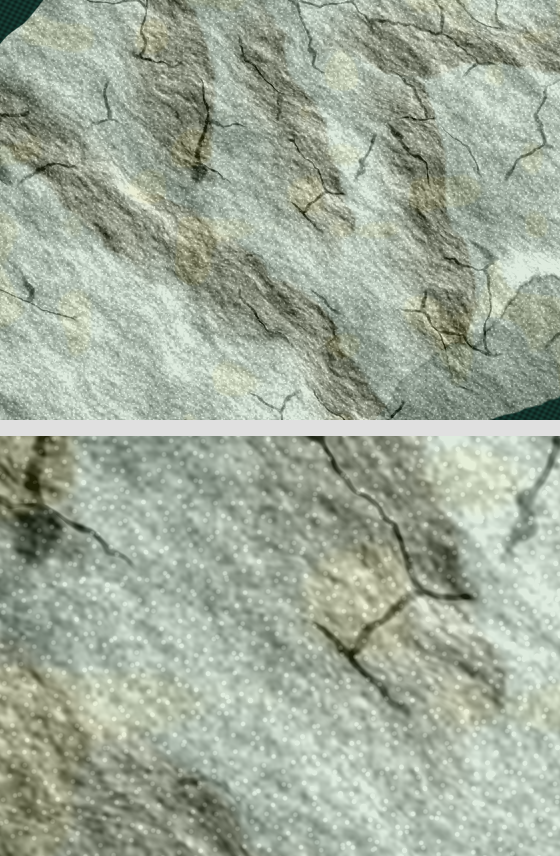
Top: the whole. Bottom: its middle third, enlarged.
Write a Shadertoy shader that draws this texture.

```glsl
#define PALE_TONE 0.735
#define GULLY_DEPTH 0.19
#define GULLY_WIDTH 0.19
#define RELIEF 0.0058
#define RELIEF_SCALE 9.0
#define CRACK_DEPTH 0.30
#define GRAIN 0.20
#define SPARKLE 0.13
#define CLOTH vec3(0.07, 0.19, 0.16)

vec2 hash2(vec2 p) {
    vec3 q = fract(vec3(p.xyx) * vec3(0.1031, 0.1030, 0.0973));
    q += dot(q, q.yzx + 33.33);
    return fract((q.xx + q.yz) * q.zy);
}

float noise(vec2 p) {
    vec2 i = floor(p), f = fract(p);
    f = f * f * (3.0 - 2.0 * f);
    return mix(mix(hash2(i).x, hash2(i + vec2(1, 0)).x, f.x),
               mix(hash2(i + vec2(0, 1)).x, hash2(i + vec2(1, 1)).x, f.x), f.y);
}

float fbm(vec2 p) {
    float sum = 0.0, amp = 0.5;
    for (int i = 0; i < 5; i++) {
        sum += amp * noise(p);
        p = mat2(1.6, 1.2, -1.2, 1.6) * p + 7.3;
        amp *= 0.5;
    }
    return sum;
}

// Distances to the nearest and second nearest cell centres
vec2 cells(vec2 p) {
    vec2 id = floor(p), f = fract(p), near = vec2(9.0);
    for (int y = -1; y <= 1; y++)
    for (int x = -1; x <= 1; x++) {
        vec2 o = vec2(x, y);
        float d = length(o + hash2(id + o) - f);
        near = vec2(min(near.x, d), min(near.y, max(near.x, d)));
    }
    return near;
}

// Axes along and across the diagonal bedding
vec2 bedding(vec2 p) {
    return vec2(0.55 * dot(p, vec2(0.77, -0.64)), dot(p, vec2(0.64, 0.77)));
}

float height(vec2 p) {
    vec2 q = bedding(p) * RELIEF_SCALE;
    float sum = 0.0, amp = 1.0;
    for (int i = 0; i < 5; i++) {
        sum += amp * (0.5 * cells(q).x + noise(q * 1.7));
        q = mat2(1.8, 0.9, -0.9, 1.8) * q + 3.7;
        amp *= 0.5;
    }
    return sum;
}

// Shadow with a crisp left side and a soft right side
float gully(vec2 p, vec2 a, vec2 b) {
    vec2 along = b - a, r = p - a;
    float d = length(r - along * clamp(dot(r, along) / dot(along, along), 0.0, 1.0));
    float side = (along.x * r.y - along.y * r.x) / length(along);
    float width = mix(GULLY_WIDTH, 0.03, smoothstep(-0.02, 0.02, side));
    return 1.0 - smoothstep(0.25 * width, width, d);
}

float gullies(vec2 p) {
    vec4 edges[7] = vec4[7](
        vec4(0.26, 0.44, -0.03, 0.69), vec4(0.42, 0.49, 0.77, 0.23),
        vec4(0.77, 0.23, 0.93, 0.00), vec4(0.68, 0.88, 0.79, 0.54),
        vec4(1.00, 0.74, 1.12, 0.24), vec4(1.30, 0.83, 0.92, 0.86),
        vec4(0.44, 0.98, 0.49, 0.71));
    float shade = 0.0;
    for (int i = 0; i < 7; i++)
        shade = max(shade, gully(p, edges[i].xy, edges[i].zw));
    return shade;
}

void mainImage(out vec4 fragColor, in vec2 fragCoord) {
    vec2 p = fragCoord / iResolution.y;
    vec2 warp = vec2(fbm(p * 6.0), fbm(p * 6.0 + 19.0)) - 0.48;
    vec2 w = p + 0.13 * warp;

    // Broad facets and their shadows
    float shade = gullies(w);
    float patches = fbm(bedding(w) * 7.0 + 4.0) - 0.48;
    float tone = PALE_TONE - GULLY_DEPTH * shade + 0.38 * patches;
    tone -= 0.06 * smoothstep(0.45, 0.75, w.y) * smoothstep(0.95, 0.5, w.x);

    // Lower ledge under a bright lip
    float lip = p.y + 0.2 * warp.y - 0.28 + 1.4 * pow(1.333 - p.x, 2.0);
    float below = smoothstep(0.004, -0.004, lip) * smoothstep(0.82, 0.95, p.x);
    tone = mix(tone, 0.60 + 0.3 * patches, below);
    tone += 0.16 * smoothstep(0.10, 0.01, abs(lip - 0.05)) * smoothstep(1.14, 1.26, p.x);
    tone -= 0.22 * smoothstep(0.014, 0.0, abs(lip)) * smoothstep(0.98, 1.1, p.x);

    // Chipped relief, lit from the upper right
    vec2 q = p + 0.05 * warp;
    float slope = (height(q) - height(q + vec2(0.0022, 0.0026))) / 0.0034;
    tone += RELIEF * slope * mix(0.65, 1.25, shade);

    // Broken cracks along the bedding
    vec2 edge = cells(bedding(w) * 7.5 + 2.0);
    float crack = smoothstep(0.055, 0.01, edge.y - edge.x);
    crack *= smoothstep(0.50, 0.68, noise(p * 8.0 + 5.0) + 0.12 * shade);
    tone -= CRACK_DEPTH * crack;

    // Mineral grain and glints
    tone += GRAIN * (noise(p * 210.0) - 0.5);
    tone += SPARKLE * smoothstep(0.22, 0.08, cells(p * 85.0).x);
    tone = clamp(tone, 0.12, 0.92);

    // Grey green stone, browner in shadow, with ochre stains
    vec3 color = tone + vec3(-0.040, 0.0, -0.058);
    color += (shade * (1.0 - below) - 0.45) * vec3(0.025, -0.005, -0.022);
    float stain = smoothstep(0.70, 0.82, noise(p * 11.0 + 31.0) + 0.5 * warp.x);
    color += 0.5 * stain * vec3(0.06, 0.03, -0.05);

    // Woven cloth behind two corners
    float outside = max(p.y - 0.88 - 1.2 * p.x, 0.35 * (p.x - 1.16) - p.y) + 0.05 * warp.x;
    float weave = sin(p.x * 330.0 + p.y * 150.0) * sin(p.y * 390.0 - p.x * 90.0);
    color = mix(color, CLOTH * (1.0 + 0.35 * weave), smoothstep(-0.003, 0.003, outside));

    fragColor = vec4(clamp(color, 0.0, 1.0), 1.0);
}
```
